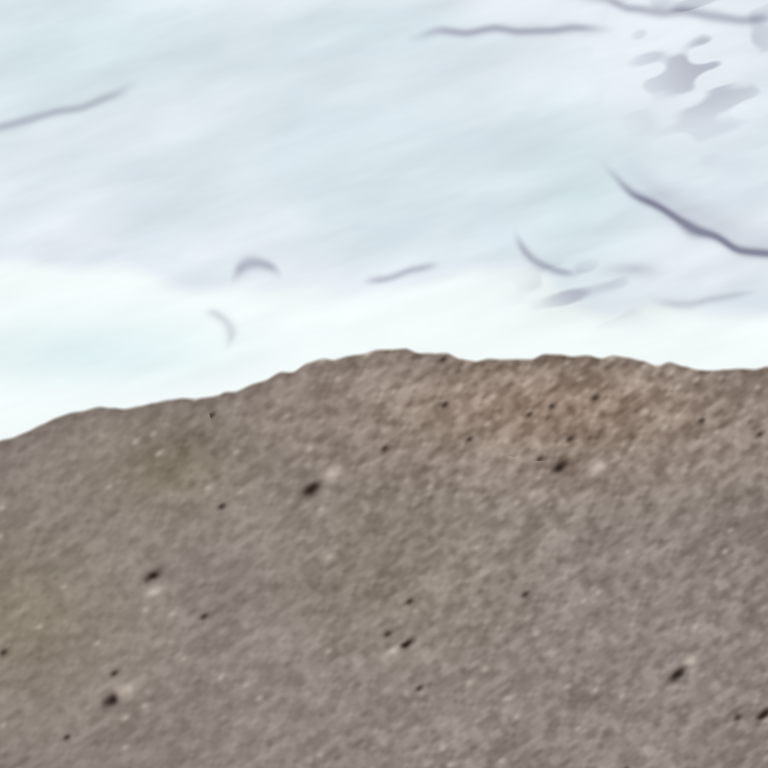
Reproduce this texture procedurally as a three.js fragment shader.

```glsl
// Pale foamy surf washing over a curved bank of grainy brown sand.
varying vec2 vUv;

const vec3 WATER = vec3(0.86, 0.90, 0.93);
const vec3 WATER_TEAL = vec3(0.81, 0.885, 0.90);
const vec3 WATER_PALE = vec3(0.92, 0.945, 0.97);
const vec3 FOAM = vec3(0.955, 0.985, 0.985);
const vec3 RIDGE = vec3(0.53, 0.54, 0.61);
const vec3 SAND = vec3(0.550, 0.510, 0.482);
const vec3 SAND_RED = vec3(0.585, 0.505, 0.445);
const vec3 SAND_OLIVE = vec3(0.525, 0.490, 0.420);
const vec3 PIT = vec3(0.17, 0.13, 0.11);
const vec3 SHELL = vec3(0.79, 0.74, 0.70);
const float STREAK_ANGLE = 0.30;
const float GRAIN_ANGLE = 0.60;
const float GRAIN_CONTRAST = 0.21;
const float EDGE_BLUR = 0.0035;

float hash(vec2 p) {
  vec3 q = fract(vec3(p.xyx) * 0.1031);
  q += dot(q, q.yzx + 33.33);
  return fract((q.x + q.y) * q.z);
}

float noise(vec2 p) {
  vec2 i = floor(p), f = fract(p);
  f = f * f * (3.0 - 2.0 * f);
  return mix(mix(hash(i), hash(i + vec2(1, 0)), f.x),
             mix(hash(i + vec2(0, 1)), hash(i + vec2(1, 1)), f.x), f.y);
}

float fbm(vec2 p) {
  float sum = 0.0, amp = 0.5;
  for (int i = 0; i < 4; i++) {
    sum += amp * noise(p);
    p = p * 2.03 + 17.3;
    amp *= 0.5;
  }
  return sum / 0.9375;
}

vec2 turn(vec2 p, float a) {
  return vec2(cos(a) * p.x + sin(a) * p.y, cos(a) * p.y - sin(a) * p.x);
}

float ramp(float a, float b, float x) { return clamp((x - a) / (b - a), 0.0, 1.0); }

// Soft elliptical patch
float patchAt(vec2 p, vec2 c, vec2 r) {
  vec2 d = (p - c) / r;
  return exp(-dot(d, d));
}

// Bowed stroke from a to b, fading at both ends
float stroke(vec2 p, vec2 a, vec2 b, float bow, float width) {
  vec2 ab = b - a, q = p - a;
  float t = dot(q, ab) / dot(ab, ab);
  float d = (ab.x * q.y - ab.y * q.x) / length(ab) - bow * 4.0 * t * (1.0 - t);
  return exp(-d * d / (width * width)) * smoothstep(-0.1, 0.2, t) * (1.0 - smoothstep(0.8, 1.1, t));
}

float shoreHeight(float x) {
  float h = 0.424 + 0.046 * sin(1.5708 * ramp(0.0, 0.16, x)) + 0.013 * ramp(0.16, 0.285, x);
  h += 0.018 * ramp(0.285, 0.33, x) + 0.043 * sin(1.5708 * ramp(0.33, 0.52, x));
  h += -0.013 * ramp(0.53, 0.62, x) + 0.006 * ramp(0.63, 0.73, x) - 0.018 * ramp(0.77, 0.92, x);
  return h + 0.007 * (noise(vec2(x * 55.0, 3.0)) - 0.5);
}

float foamHeight(float x) {
  return 0.655 - 0.033 * smoothstep(0.08, 0.36, x) + 0.024 * smoothstep(0.42, 0.62, x)
    - 0.045 * smoothstep(0.66, 0.80, x);
}

vec3 surf(vec2 p, float shore) {
  vec2 s = turn(p, STREAK_ANGLE);
  float streak = fbm(s * vec2(7.0, 32.0));
  float cloud = fbm(s * vec2(4.0, 8.0) + 9.0);
  vec3 col = mix(WATER, WATER_PALE, smoothstep(0.35, 0.75, cloud));
  float teal = patchAt(p, vec2(0.10, 0.94), vec2(0.22, 0.09)) + patchAt(p, vec2(0.75, 0.76), vec2(0.08, 0.16))
    + 0.6 * patchAt(p, vec2(0.50, 0.77), vec2(0.16, 0.08)) + 0.7 * patchAt(p, vec2(0.48, 0.96), vec2(0.10, 0.025));
  col = mix(col, WATER_TEAL, 0.75 * min(teal, 1.0));
  col = mix(col, WATER_PALE, 0.7 * patchAt(p, vec2(0.86, 0.89), vec2(0.13, 0.08)));
  col += 0.09 * (streak - 0.5);

  // White wash along the bank
  float top = foamHeight(p.x) + 0.025 * (noise(s * vec2(14.0, 25.0)) - 0.5);
  float wash = 1.0 - smoothstep(top - 0.018, top + 0.014, p.y);
  vec3 foam = FOAM + 0.06 * (streak - 0.55);
  foam -= vec3(0.08, 0.045, 0.035) * patchAt(p, vec2(0.12, 0.54), vec2(0.17, 0.045));
  foam -= 0.07 * patchAt(p, vec2(0.80, 0.615), vec2(0.10, 0.03));
  col = mix(col, foam, wash);

  // Shadowed wave ridges
  vec2 w = p + 0.010 * (vec2(noise(p * 28.0), noise(p * 28.0 + 40.0)) - 0.5);
  float r = 0.42 * stroke(w, vec2(-0.03, 0.832), vec2(0.17, 0.885), -0.004, 0.006);
  r += 0.55 * stroke(w, vec2(0.55, 0.954), vec2(0.79, 0.958), 0.004, 0.006);
  r += 0.50 * stroke(w, vec2(0.75, 1.003), vec2(1.03, 0.973), -0.004, 0.007);
  r += 0.90 * stroke(w, vec2(0.80, 0.770), vec2(1.05, 0.667), -0.025, 0.006);
  r += 0.22 * stroke(w, vec2(0.82, 0.775), vec2(1.05, 0.685), -0.025, 0.022);
  r += 0.48 * stroke(w, vec2(0.672, 0.695), vec2(0.75, 0.642), -0.014, 0.006);
  r += 0.42 * stroke(w, vec2(0.475, 0.636), vec2(0.565, 0.655), -0.002, 0.006);
  r += 0.50 * stroke(w, vec2(0.30, 0.638), vec2(0.362, 0.648), 0.012, 0.009);
  r += 0.25 * stroke(w, vec2(0.27, 0.595), vec2(0.30, 0.55), 0.01, 0.008);
  r += 0.28 * patchAt(w, vec2(0.825, 0.645), vec2(0.03, 0.010));
  r += 0.28 * stroke(w, vec2(0.85, 0.608), vec2(0.98, 0.618), -0.006, 0.006);
  float churn = patchAt(p, vec2(0.92, 0.93), vec2(0.09, 0.09)) + patchAt(p, vec2(0.76, 0.62), vec2(0.06, 0.03));
  r += 0.5 * churn * smoothstep(0.56, 0.80, noise(s * vec2(26.0, 60.0)));
  col = mix(col, RIDGE, min(r, 1.0));
  return mix(col, FOAM, 0.6 * (1.0 - smoothstep(0.0, 0.05, p.y - shore)));
}

// Dark hollow with a bright shell beside it
vec3 pebble(vec3 col, vec2 p, vec2 c, vec2 shellOffset, float size) {
  vec2 q = turn(p - c + 0.006 * (noise(p * 90.0) - 0.5), GRAIN_ANGLE);
  vec2 o = turn(shellOffset, GRAIN_ANGLE);
  col = mix(col, SHELL, 0.85 * patchAt(q, o, size * vec2(1.5, 0.8)));
  return mix(col, PIT, 0.95 * patchAt(q, vec2(0.0), size * vec2(1.2, 0.65)));
}

vec3 sand(vec2 p, float shore) {
  vec2 g = turn(p, GRAIN_ANGLE);
  float crest = patchAt(p, vec2(0.72, 0.47), vec2(0.30, 0.09));
  float olive = patchAt(p, vec2(0.03, 0.20), vec2(0.12, 0.10)) + patchAt(p, vec2(0.22, 0.39), vec2(0.10, 0.06))
    + 0.6 * patchAt(p, vec2(0.53, 0.28), vec2(0.12, 0.10));
  vec3 col = mix(SAND, SAND_RED, 0.8 * crest);
  col = mix(col, SAND_OLIVE, 0.7 * min(olive, 1.0));
  col += 0.09 * (fbm(g * vec2(8.0, 14.0)) - 0.5);
  float grain = 0.6 * noise(g * vec2(65.0, 110.0)) + 0.4 * noise(g * vec2(130.0, 190.0) + 7.0) - 0.5;
  col += GRAIN_CONTRAST * grain * (0.65 + 0.35 * smoothstep(0.1, 0.7, p.x) + 0.5 * crest);
  col -= 0.05 * patchAt(p, vec2(0.25, 0.42), vec2(0.10, 0.04));
  col -= 0.05 * (1.0 - smoothstep(0.0, 0.025, shore - p.y));

  // Scattered small hollows and chips, denser on the crest
  vec2 cell = floor(g * 38.0);
  vec2 spot = 0.3 + 0.4 * vec2(hash(cell + 5.0), hash(cell + 11.0));
  float speck = patchAt(fract(g * 38.0), spot, vec2(0.22, 0.14));
  float pick = hash(cell + 23.0);
  col = mix(col, PIT, 0.65 * speck * step(pick, 0.02 + 0.16 * crest));
  col = mix(col, SHELL, 0.50 * speck * step(0.90 - 0.06 * crest, pick));

  // Larger stones
  col = pebble(col, p, vec2(0.406, 0.364), vec2(0.024, 0.018), 0.010);
  col = pebble(col, p, vec2(0.200, 0.251), vec2(0.000, -0.022), 0.009);
  col = pebble(col, p, vec2(0.145, 0.087), vec2(0.018, 0.013), 0.011);
  col = pebble(col, p, vec2(0.883, 0.123), vec2(0.014, 0.014), 0.009);
  col = pebble(col, p, vec2(0.729, 0.392), vec2(0.050, 0.000), 0.009);
  col = pebble(col, p, vec2(0.996, 0.071), vec2(0.015, 0.012), 0.008);
  col = pebble(col, p, vec2(0.528, 0.160), vec2(-0.014, -0.006), 0.007);
  return col;
}

void main() {
  float shore = shoreHeight(vUv.x);
  float wet = smoothstep(-EDGE_BLUR, EDGE_BLUR, vUv.y - shore);
  gl_FragColor = vec4(mix(sand(vUv, shore), surf(vUv, shore), wet), 1.0);
}
```
